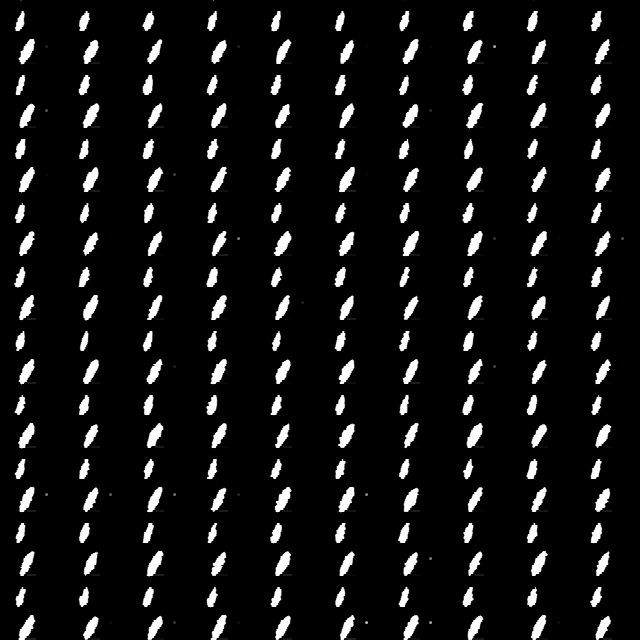
Reproduce this pattern procedurally as a Shadertoy shader.

```glsl
// Rows of slanted white flecks on black: each cell of a square grid holds a small
// and a large fleck, a sheared ellipse whose edges are stepped and jittered per scan row.
// Faint specks appear in a few cells; all randomness depends on the wrapped cell index.

#define REPEATS 10.0
#define STEPS 28.0                  // scan rows per cell
#define SMALL_POS vec2(0.322, 0.77)
#define SMALL_SIZE vec2(0.062, 0.158)
#define LARGE_POS vec2(0.420, 0.29)
#define LARGE_SIZE vec2(0.078, 0.192)
#define SPECK_POS vec2(0.728, 0.372)
#define ROW_SHIFT 0.1               // keeps the flecks clear of cell borders
#define JITTER 0.022                // raggedness of the edges
#define VARIATION 0.24              // change of size between cells
#define SOFTNESS 0.013

float hash(vec2 p)
{
    vec3 q = fract(vec3(p.xyx) * 0.1031);
    q += dot(q, q.yzx + 33.33);
    return fract((q.x + q.y) * q.z);
}

// Coverage of one fleck; p is relative to its centre.
float fleck(vec2 p, vec2 size, float slant, float taper, vec2 seed, float blur)
{
    // Stepped height, with a short smooth transition between scan rows
    float level = p.y * STEPS;
    float row = floor(level);
    float blend = smoothstep(0.2, 0.8, level - row);
    float y = (row + blend) / STEPS;

    // Size differs from cell to cell
    size.x *= 1.0 + VARIATION * (hash(seed + 3.7) - 0.5);
    size.y *= 1.0 + 0.4 * VARIATION * (hash(seed + 8.1) - 0.5);

    // Each scan row shifts and widens a little
    vec2 a = seed + vec2(row * 1.7, row * 5.3);
    vec2 b = a + vec2(1.7, 5.3);
    float shift = mix(hash(a), hash(b), blend) - 0.5;
    float widen = mix(hash(a + 41.0), hash(b + 41.0), blend) - 0.5;

    float t = clamp(y / size.y, -1.0, 1.0);
    float halfWidth = size.x * sqrt(1.0 - t * t) * (1.0 - taper * t) + JITTER * widen;
    float side = abs(p.x - slant * y - JITTER * shift) - halfWidth;
    float ends = abs(y) - size.y;
    return (1.0 - smoothstep(-blur, blur, side)) * (1.0 - smoothstep(-blur, blur, ends));
}

void mainImage(out vec4 fragColor, in vec2 fragCoord)
{
    vec2 p = fragCoord / iResolution.xy * REPEATS + vec2(0.0, ROW_SHIFT);
    vec2 cell = mod(floor(p), REPEATS);
    vec2 local = fract(p);
    float blur = max(SOFTNESS, 0.7 * REPEATS / iResolution.y);

    // The two flecks
    float light = fleck(local - SMALL_POS, SMALL_SIZE, 0.26, 0.22, cell + 17.0, blur);
    light = max(light, fleck(local - LARGE_POS, LARGE_SIZE, 0.43, 0.0, cell + 71.0, blur));

    // Rare grey speck, its strength falling off steeply between cells
    float strength = 0.75 * pow(hash(cell + 113.0), 9.0);
    float speck = 1.0 - smoothstep(0.012, 0.012 + 1.5 * blur, length(local - SPECK_POS));
    light = max(light, strength * speck);

    // Dim smudge beside the foot of the large fleck
    vec2 q = abs(local - vec2(0.49, 0.115)) - vec2(0.06, 0.004);
    float smudge = 1.0 - smoothstep(0.0, 1.5 * blur, max(q.x, q.y));
    light = max(light, 0.14 * hash(cell + 157.0) * smudge);

    fragColor = vec4(vec3(light), 1.0);
}
```
